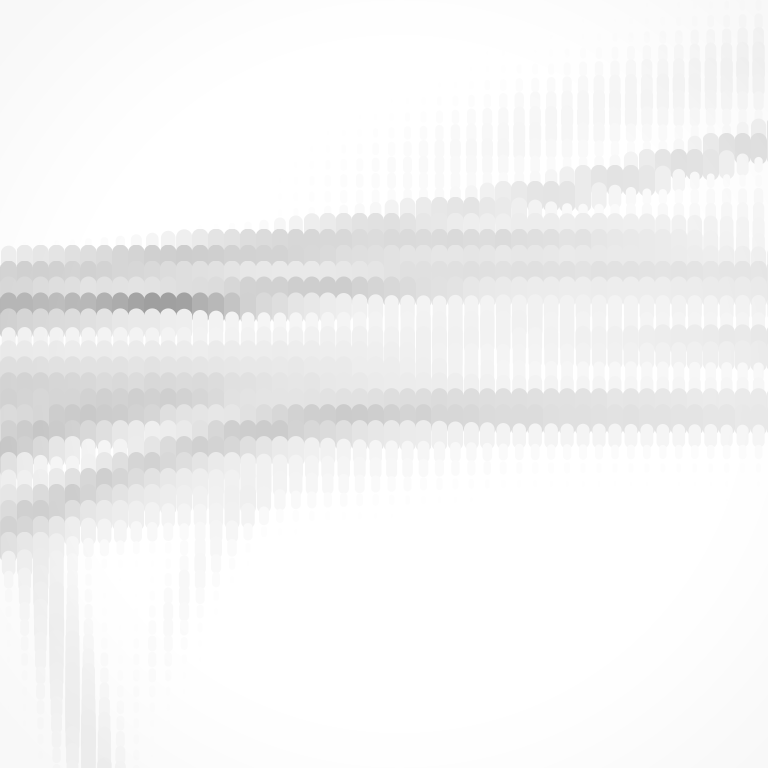
Give the GLSL for this background, as a Shadertoy shader.

```glsl
const float CELL = 0.020775;                  // spacing of columns and rows
const vec2 GRID_ORIGIN = vec2(0.0113, 0.01673);
const float FULL_SIZE_TONE = 0.07;            // darkness at which capsules touch
const float CAPSULE_RADIUS = 0.53;            // in cells, slight overlap hides seams
const float TONE_JITTER = 0.10;
const float MAX_TONE = 0.36;
const float VIGNETTE = 0.03;
const vec2 VIGNETTE_CENTRE = vec2(0.52, 0.5);

float hash(vec2 p) {
    return fract(sin(dot(p, vec2(127.1, 311.7))) * 43758.5453);
}

// Smooth cubic through four knots spread evenly from left to right
float cubicThrough(vec4 knots, float x) {
    float s = x * 3.0;
    vec4 weights = vec4(-(s - 1.0) * (s - 2.0) * (s - 3.0) / 6.0,
                        s * (s - 2.0) * (s - 3.0) / 2.0,
                        -s * (s - 1.0) * (s - 3.0) / 2.0,
                        s * (s - 1.0) * (s - 2.0) / 6.0);
    return dot(knots, weights);
}

// Straight segments through the same kind of knots
float linearThrough(vec4 knots, float x) {
    vec3 steps = clamp(x * 3.0 - vec3(0.0, 1.0, 2.0), 0.0, 1.0);
    return knots.x + dot(knots.yzw - knots.xyz, steps);
}

float bell(float offset, float width) {
    float q = offset / width;
    return exp(-q * q);
}

float ribbon(vec2 p, vec4 height, vec4 strength, float width) {
    return linearThrough(strength, p.x) * bell(p.y - cubicThrough(height, p.x), width);
}

// Darkness of the flowing bands
float toneField(vec2 p) {
    float tone = 0.0;

    // Upper crest and the streaks below it
    tone += ribbon(p, vec4(0.655, 0.690, 0.745, 0.825), vec4(0.13, 0.09, 0.09, 0.12), 0.017);
    tone += ribbon(p, vec4(0.601, 0.619, 0.645, 0.645), vec4(0.27, 0.19, 0.04, 0.01), 0.016);
    tone += ribbon(p, vec4(0.630, 0.671, 0.695, 0.700), vec4(0.08, 0.13, 0.11, 0.00), 0.020);
    tone += 0.12 * bell(p.x - 0.22, 0.07) * bell(p.y - 0.608, 0.013);

    // Pale body
    tone += ribbon(p, vec4(0.620, 0.640, 0.655, 0.645), vec4(0.04, 0.05, 0.07, 0.07), 0.033);
    tone += ribbon(p, vec4(0.550, 0.560, 0.590, 0.600), vec4(0.04, 0.04, 0.05, 0.03), 0.045);
    tone += ribbon(p, vec4(0.600, 0.650, 0.700, 0.720), vec4(0.00, 0.00, 0.01, 0.035), 0.050);
    tone += ribbon(p, vec4(0.530, 0.540, 0.555, 0.558), vec4(0.00, 0.00, 0.00, 0.08), 0.018);

    // Lower bands
    tone += ribbon(p, vec4(0.490, 0.505, 0.520, 0.520), vec4(0.17, 0.08, 0.03, 0.02), 0.045);
    tone += ribbon(p, vec4(0.420, 0.490, 0.500, 0.500), vec4(0.20, 0.03, 0.00, 0.00), 0.025);
    tone += ribbon(p, vec4(0.310, 0.442, 0.472, 0.472), vec4(0.07, 0.18, 0.13, 0.07), 0.023);
    tone += ribbon(p, vec4(0.335, 0.390, 0.440, 0.450), vec4(0.11, 0.05, 0.02, 0.02), 0.048);

    // Faint plume above the crest, then two that fall at the lower left
    tone += ribbon(p, vec4(0.700, 0.735, 0.830, 0.925), vec4(0.00, 0.00, 0.035, 0.04), 0.065);
    tone += 0.055 * bell(p.x - 0.125 + 0.26 * p.y, 0.042)
          * (1.0 - smoothstep(0.26, 0.34, p.y));
    tone += 0.032 * bell(p.x - 0.18 - 1.1 * p.y * p.y, 0.035)
          * smoothstep(0.0, 0.3, p.y) * (1.0 - smoothstep(0.34, 0.40, p.y));
    return clamp(tone, 0.0, MAX_TONE);
}

float capsule(vec2 p, float size) {
    float radius = CAPSULE_RADIUS * size;
    p.y -= clamp(p.y, radius - size, size - radius);
    return length(p) - radius;
}

void mainImage(out vec4 fragColor, in vec2 fragCoord) {
    vec2 uv = fragCoord / iResolution.xy;
    float edge = 1.0 / (CELL * min(iResolution.x, iResolution.y));

    // White ground with soft grey corners
    float ground = 1.0 - VIGNETTE * smoothstep(0.40, 0.75, length(uv - VIGNETTE_CENTRE));
    float grey = ground;

    // Each lower capsule overlaps the one above it
    vec2 grid = (uv - GRID_ORIGIN) / CELL;
    vec2 lowerCell = vec2(floor(grid.x + 0.5), floor(grid.y));
    for (int i = 1; i >= 0; i--) {
        vec2 cell = lowerCell + vec2(0.0, float(i));
        vec2 samplePoint = GRID_ORIGIN + (cell + vec2(0.0, 0.5)) * CELL;
        float tone = toneField(samplePoint);
        tone *= 1.0 + TONE_JITTER * (hash(cell) - 0.5);

        float size = sqrt(min(tone / FULL_SIZE_TONE, 1.0));
        float coverage = clamp(0.5 - capsule(grid - cell, size) / edge, 0.0, 1.0);
        grey = mix(grey, ground - tone, coverage);
    }
    fragColor = vec4(vec3(grey), 1.0);
}
```
